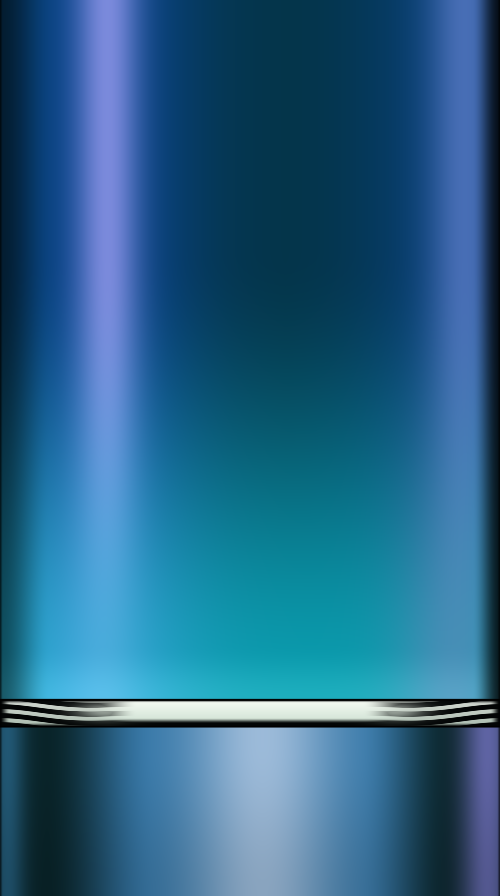
This background is drawn by a Shadertoy shader. Its source:

```glsl
const float RIM_LOW = 0.188;
const float RIM_HIGH = 0.220;

// Soft bell centred on a column
float bell(float x, float center, float width) {
    float d = (x - center) / width;
    return exp(-d * d);
}

// Antialiased step
float edge(float level, float value, float blur) {
    return smoothstep(level - blur, level + blur, value);
}

// Tall glass: deep blue above, turquoise below
vec3 glassColor(vec2 uv) {
    float x = uv.x;
    vec3 deepTeal = vec3(0.015, 0.205, 0.285);
    vec3 royalBlue = vec3(0.035, 0.27, 0.56);
    vec3 violet = vec3(0.48, 0.54, 0.86);
    vec3 steelBlue = vec3(0.28, 0.43, 0.71);
    float blueness = max(bell(x, 0.20, 0.19), 0.65 * bell(x, 0.92, 0.19));
    vec3 upper = mix(deepTeal, royalBlue, blueness);
    upper = mix(upper, violet, bell(x, 0.215, 0.063));
    upper = mix(upper, steelBlue, bell(x, 0.930, 0.072));

    vec3 turquoise = vec3(0.04, 0.61, 0.68);
    vec3 sky = vec3(0.21, 0.65, 0.84);
    vec3 mist = vec3(0.30, 0.56, 0.72);
    vec3 lower = mix(turquoise, sky, bell(x, 0.18, 0.20));
    lower = mix(lower, mist, 0.9 * bell(x, 0.91, 0.12));
    lower += 0.07 * bell(x, 0.21, 0.07) * vec3(1.0, 0.4, 0.3);

    float fall = smoothstep(0.72, 0.22, uv.y);
    vec3 color = mix(upper, lower, fall);
    color += vec3(0.07, 0.07, 0.06) * smoothstep(0.28, RIM_HIGH, uv.y);

    // Shaded sides
    float leftShade = mix(0.50, 1.0, smoothstep(0.0, 0.10, x));
    float rightShade = mix(0.18, 1.0, smoothstep(1.0, 0.945, x));
    return color * leftShade * rightShade;
}

// Short base: pale centre between dark flanks
vec3 baseColor(vec2 uv) {
    float x = uv.x;
    vec3 shadow = vec3(0.035, 0.14, 0.16);
    vec3 blue = vec3(0.20, 0.46, 0.65);
    vec3 pale = vec3(0.61, 0.73, 0.85);
    float body = smoothstep(0.09, 0.31, x) * smoothstep(0.91, 0.72, x);
    vec3 color = mix(shadow, blue, body);
    color = mix(color, pale, bell(x, 0.525, 0.145));
    color = mix(color, vec3(0.13, 0.34, 0.45), bell(x, 0.015, 0.035));
    color = mix(color, vec3(0.37, 0.39, 0.64), bell(x, 0.975, 0.052));
    return color * mix(0.88, 1.0, smoothstep(0.0, 0.17, uv.y));
}

// Polished rim: white core with reflections curling at both ends
vec3 rimColor(float x, float h, float blur) {
    float side = abs(2.0 * x - 1.0);
    float flank = smoothstep(0.45, 0.68, side);
    float curl = smoothstep(0.45, 1.0, side);

    float core = edge(0.24, h, 0.10) * edge(-0.92, -h, 0.06);
    float bend = h - 0.48 * curl * curl;
    float ripple = 0.5 + 0.5 * sin(20.0 * bend + 5.0 * curl + 1.0);
    float streaks = smoothstep(0.40, 0.75, ripple);
    streaks *= edge(0.10, h, 0.08) * edge(-0.90, -h, 0.08);
    streaks *= smoothstep(1.0, 0.96, side);
    float shine = mix(core, 0.85 * streaks, flank);

    // Soft grey veil where the core meets the reflections
    float veil = bell(side, 0.58, 0.12) * bell(h, 0.55, 0.30);
    shine = max(shine, 0.65 * veil);
    vec3 silver = mix(vec3(0.78, 0.86, 0.80), vec3(0.97, 0.99, 0.96), h);
    vec3 color = mix(vec3(0.01, 0.02, 0.02), silver, shine);

    // Black outlines
    float outline = edge(0.06, h, blur) * edge(-0.93, -h, blur);
    return color * outline;
}

void mainImage(out vec4 fragColor, in vec2 fragCoord) {
    vec2 uv = fragCoord / iResolution.xy;
    float blur = 0.7 / iResolution.y;
    float rimHeight = RIM_HIGH - RIM_LOW;
    float h = (uv.y - RIM_LOW) / rimHeight;

    // Stack base, rim and glass
    vec3 color = baseColor(uv);
    vec3 rim = rimColor(uv.x, h, blur / rimHeight);
    color = mix(color, rim, edge(RIM_LOW, uv.y, blur));
    color = mix(color, glassColor(uv), edge(RIM_HIGH, uv.y, blur));

    // Thin dark border at the sides
    float border = min(uv.x, 1.0 - uv.x);
    color *= mix(0.35, 1.0, smoothstep(0.0, 0.006, border));
    fragColor = vec4(clamp(color, 0.0, 1.0), 1.0);
}
```
